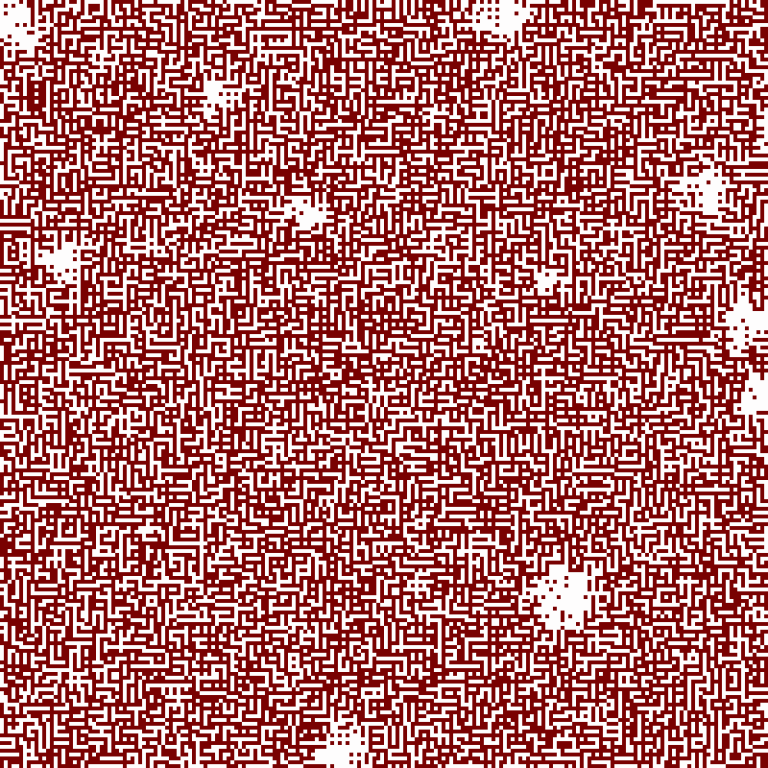
Write a Shadertoy shader that draws this pattern.

```glsl
// Dense dark red maze of one-cell-wide walls on white, with sparse dotted clearings.

const float CELLS = 200.0;                     // maze cells along the canvas height
const vec3 WALL_COLOR = vec3(0.475, 0.004, 0.004);
const vec3 GROUND_COLOR = vec3(0.998, 0.994, 0.994);

float hash(vec2 p, float seed) {
    vec3 q = fract(vec3(p.xyx + seed * 17.3) * vec3(0.1031, 0.1030, 0.0973));
    q += dot(q, q.yzx + 33.33);
    return fract((q.x + q.y) * q.z);
}

vec2 gradient(vec2 p, float seed) {
    float angle = 6.2832 * hash(p, seed);
    return vec2(cos(angle), sin(angle));
}

float gradientNoise(vec2 p, float seed) {
    vec2 i = floor(p), f = p - i;
    vec2 u = f * f * f * (f * (f * 6.0 - 15.0) + 10.0);
    vec2 e = vec2(1.0, 0.0);
    float a = dot(gradient(i, seed), f);
    float b = dot(gradient(i + e, seed), f - e);
    float c = dot(gradient(i + e.yx, seed), f - e.yx);
    float d = dot(gradient(i + e.xx, seed), f - e.xx);
    return mix(mix(a, b, u.x), mix(c, d, u.x), u.y);
}

// Scattered ragged spots: 1 inside, 0 outside.
float clearings(vec2 uv, float density) {
    vec2 grid = uv * density, home = floor(grid);
    float ragged = 0.12 * gradientNoise(uv * 38.0, 7.0);
    float amount = 0.0;
    for (int y = -1; y <= 1; y++)
    for (int x = -1; x <= 1; x++) {
        vec2 tile = home + vec2(x, y);
        vec2 center = tile + vec2(hash(tile, 1.0), hash(tile, 2.0));
        float radius = mix(0.07, 0.17, hash(tile, 3.0));
        float present = step(hash(tile, 4.0), 0.5);
        float dist = length(grid - center) + ragged;
        amount = max(amount, present * (1.0 - smoothstep(radius * 0.7, radius * 1.2, dist)));
    }
    return amount;
}

// Signed strength of the stripe phase, flipping slowly across the maze.
float stripePhase(vec2 cell, float seed) {
    return clamp(5.0 * gradientNoise(cell * 0.157 + 0.31, seed), -1.0, 1.0);
}

// 1 where the cell is wall: column and row stripes compete for each link.
float wall(vec2 cell) {
    vec2 parity = 1.0 - 2.0 * mod(cell, 2.0);
    float columns = parity.x * stripePhase(cell, 11.0);
    float rows = parity.y * stripePhase(cell, 12.0);
    float choice = 1.2 * gradientNoise(cell * 0.293 + 0.17, 13.0)
                 + 1.4 * (hash(cell, 14.0) - 0.5);
    float bias = 0.28 - 1.8 * clearings((cell + 0.5) / CELLS, 4.0);
    return step(0.0, columns * (1.0 + choice) + rows * (1.0 - choice) + bias);
}

// Average of the walls under a square footprint narrower than one cell.
float wallCoverage(vec2 p, float width) {
    vec2 low = floor(p - 0.5 * width), high = floor(p + 0.5 * width);
    vec2 t = clamp((p + 0.5 * width - high) / width, 0.0, 1.0);
    float bottom = mix(wall(low), wall(vec2(high.x, low.y)), t.x);
    float top = mix(wall(vec2(low.x, high.y)), wall(high), t.x);
    return mix(bottom, top, t.y);
}

void mainImage(out vec4 fragColor, in vec2 fragCoord) {
    float pixel = CELLS / iResolution.y;       // pixel size in cells
    float coverage = wallCoverage(fragCoord * pixel, min(pixel, 1.0));
    fragColor = vec4(mix(GROUND_COLOR, WALL_COLOR, coverage), 1.0);
}
```
